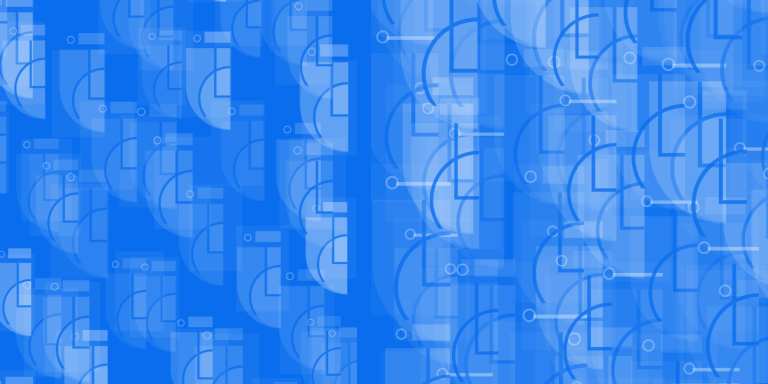
A WebGL 2 fragment shader for this pattern:

```glsl
#version 300 es
precision highp float;
// Draws overlapping translucent panels with quarter-round corners, arcs and caps on blue.

uniform vec2 u_resolution;
out vec4 outColor;

const vec3 BASE_BLUE = vec3(0.02, 0.42, 0.93);
const vec3 VEIL_WHITE = vec3(1.0);
const int LAYERS = 4;
const vec2 CELL = vec2(0.34, 0.37);          // spacing of motifs in a layer
const vec2 LAYER_SHIFT = vec2(0.115, 0.13);  // stagger between layers
const float ROW_SKEW = 0.022;
const vec2 JITTER = vec2(0.07, 0.09);
const float SMALL_SIZE = 0.115;              // panel width in the left field
const float LARGE_SIZE = 0.185;              // panel width in the right field
const float LARGE_FADE = 0.66;
const vec2 GUTTER = vec2(0.93, 0.965);       // bare strip between the fields
const float PANEL_HEIGHT = 1.85;             // in panel widths
const vec2 DISC_CENTER = vec2(1.0, 0.72);
const float DISC_RADIUS = 0.7;
const float LINE_HALF = 0.026;
const float MARK_STRENGTH = 0.8;

float hash(vec3 p) {
  p = fract(p * vec3(0.1031, 0.1030, 0.0973));
  p += dot(p, p.yzx + 33.33);
  return fract((p.x + p.y) * p.z);
}

// Signed distance to the box between two corners
float box(vec2 p, vec2 low, vec2 high) {
  vec2 d = abs(p - 0.5 * (low + high)) - 0.5 * (high - low);
  return length(max(d, 0.0)) + min(max(d.x, d.y), 0.0);
}

float cover(float dist, float pixel) {
  return clamp(0.5 - dist / pixel, 0.0, 1.0);
}

// Lays one motif over the amount of white gathered so far
float addMotif(float white, vec2 q, float pixel, vec3 id, bool isLarge) {
  float pick = hash(id + 7.0);
  float fade = isLarge ? LARGE_FADE : 1.0;
  float panelAlpha = fade * mix(0.06, 0.30, pick * pick);

  // Faint offset rectangle behind the panel
  vec2 shift = vec2(hash(id + 13.0), hash(id + 17.0)) * 0.6 - 0.3;
  float ghost = box(q - shift, vec2(0.0, 0.15), vec2(1.2, 2.1));
  white = mix(white, 1.0, cover(ghost, pixel) * fade * 0.055);

  // Panel with a quarter-round lower left corner
  float panel = box(q, vec2(0.0), vec2(1.0, PANEL_HEIGHT));
  if (q.y < 1.0) panel = max(panel, length(q - 1.0) - 1.0);
  white = mix(white, 1.0, cover(panel, pixel) * panelAlpha);

  // Half disc and right-hand strip
  float rim = length(q - DISC_CENTER) - DISC_RADIUS;
  float disc = max(rim, panel);
  float strip = box(q, vec2(0.7, 0.77), vec2(1.0, PANEL_HEIGHT));
  white = mix(white, 1.0, cover(disc, pixel) * panelAlpha * 0.6);
  white = mix(white, 1.0, cover(strip, pixel) * panelAlpha * 0.55);

  // Cap: a block, or a slim bar on some large motifs
  bool slim = isLarge && hash(id + 23.0) > 0.5;
  float cap = slim ? box(q, vec2(0.3, 2.03), vec2(1.0, 2.08))
                   : box(q, vec2(0.42, 1.97), vec2(1.0, 2.22));
  white = mix(white, 1.0, cover(cap, pixel) * (slim ? 0.35 : panelAlpha + 0.05));

  // Small ring beside the cap
  float ring = abs(length(q - vec2(0.25, 2.07)) - 0.075) - 0.012;
  white = mix(white, 1.0, cover(ring, pixel) * 0.3);

  // Base-coloured arc and angle
  float arc = max(max(abs(rim) - LINE_HALF, panel), 0.3 - q.y);
  float stem = box(q, vec2(0.66 - LINE_HALF, 0.73), vec2(0.66 + LINE_HALF, PANEL_HEIGHT));
  float foot = box(q, vec2(0.66, 0.73), vec2(1.0, 0.78));
  float mark = min(arc, min(stem, foot));
  return mix(white, 0.02, cover(mark, pixel) * MARK_STRENGTH);
}

void main() {
  vec2 p = gl_FragCoord.xy / u_resolution.y;
  float pixel = 1.2 / u_resolution.y;
  float white = 0.015;

  for (int layer = 0; layer < LAYERS; layer++) {
    float level = float(layer);
    vec2 origin = LAYER_SHIFT * vec2(level, level * 1.7);
    for (int j = 1; j >= -1; j--) {
      for (int i = -1; i <= 1; i++) {
        float row = floor((p.y - origin.y) / CELL.y) + float(j);
        float rowStart = origin.x - row * ROW_SKEW;
        float column = floor((p.x - rowStart) / CELL.x) + float(i);
        vec3 id = vec3(column + 20.0, row + 20.0, level + 3.0);
        vec2 jitter = JITTER * vec2(hash(id), hash(id + 3.0));
        vec2 anchor = vec2(rowStart, origin.y) + vec2(column, row) * CELL + jitter;

        // Each field keeps its own motifs on its side of the gutter
        bool isLarge = anchor.x > GUTTER.x - 0.06;
        if (isLarge ? p.x < GUTTER.y : p.x > GUTTER.x) continue;
        float size = (isLarge ? LARGE_SIZE : SMALL_SIZE) * mix(0.88, 1.1, hash(id + 5.0));
        white = addMotif(white, (p - anchor) / size, pixel / size, id, isLarge);
      }
    }
  }
  outColor = vec4(mix(BASE_BLUE, VEIL_WHITE, white), 1.0);
}
```
